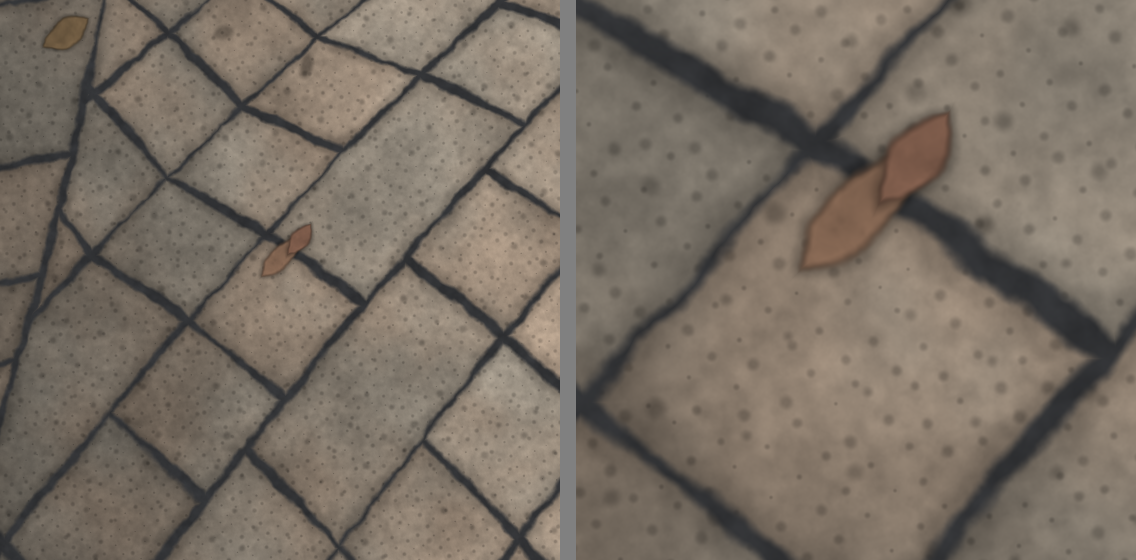
Left: the whole. Right: its middle third, enlarged.
A three.js fragment shader for this texture:

```glsl
varying vec2 vUv;

const vec3 JOINT = vec3(0.195, 0.2, 0.21);
const vec3 SHADED_STONE = vec3(0.425, 0.398, 0.37);
const vec3 LIT_STONE = vec3(0.615, 0.57, 0.525);
const vec3 MOSS_TINT = vec3(0.975, 0.99, 0.975);
const vec3 RUST_TINT = vec3(1.03, 0.985, 0.935);
const float CELL = 0.2;

float hash(vec2 p) {
  return fract(sin(dot(p, vec2(127.1, 311.7))) * 43758.5453);
}

float noise(vec2 p) {
  vec2 i = floor(p), f = fract(p);
  f = f * f * (3.0 - 2.0 * f);
  return mix(mix(hash(i), hash(i + vec2(1.0, 0.0)), f.x),
             mix(hash(i + vec2(0.0, 1.0)), hash(i + 1.0), f.x), f.y);
}

float fbm(vec2 p) {
  float sum = 0.0, amp = 0.5;
  for (int i = 0; i < 4; i++) {
    sum += amp * noise(p);
    p = mat2(1.6, 1.2, -1.2, 1.6) * p + 17.3;
    amp *= 0.5;
  }
  return sum;
}

float cross2(vec2 a, vec2 b) { return a.x * b.y - a.y * b.x; }

vec2 rotate(vec2 d, float angle) {
  float c = cos(angle), s = sin(angle);
  return vec2(c * d.x + s * d.y, c * d.y - s * d.x);
}

// Paving coordinates: x along a course, y across courses, by fixed-point inversion
vec2 pavingCoords(vec2 p) {
  vec2 along = vec2(0.139, 0.150), across = vec2(0.176, -0.112);
  vec2 g = vec2(0.0);
  for (int i = 0; i < 9; i++) {
    float q = max(g.y, -1.0);
    vec2 bend = vec2(0.004, 0.017) * g.x * g.y;
    bend.y -= 0.012 * q * q + 0.004 * g.x * g.x;
    vec2 d = p - vec2(0.475, 0.581) - bend;
    g = vec2(cross2(d, across), cross2(along, d)) / cross2(along, across);
  }
  g += vec2(3.0, 1.0);
  g.x += 0.28 * max(1.0 - g.x, 0.0) + 0.35 * min(g.y, 0.0);
  return g;
}

// Brick id in xy, distance to the nearest joint edge in z
vec3 coursedBricks(vec2 g, float bedWidth, float headWidth) {
  float row = floor(g.y);
  float x = g.x - 0.5 * step(1.5, row);
  float skipped = 1.0 + 3.0 * max(row, 0.0);
  float nearest = floor(x + 0.5), cell = floor(x);
  float head = abs(x - nearest);
  if (mod(nearest - skipped + 0.5, 5.0) < 1.0) head = 1.0 - head;
  if (mod(cell - skipped + 0.5, 5.0) < 1.0) cell -= 1.0;
  float bed = 0.5 - abs(fract(g.y) - 0.5);
  return vec3(cell, row, min(bed * CELL - bedWidth, head * CELL - headWidth));
}

// Border course, with bricks that lengthen towards the top
vec3 borderBricks(vec2 p, float halfWidth) {
  float y = max(p.y - 0.2 * p.x, 0.02);
  float k = 2.0 * log2(y / 0.35);
  float head = (0.5 - abs(fract(k) - 0.5)) * y * 0.3466;
  return vec3(floor(k), 40.0, head - halfWidth);
}

float borderSide(vec2 p) {
  return (p.x + 0.085 - 0.355 * p.y + 0.083 * p.y * p.y) * 0.96;
}

// Small round pits, one at random in each grid cell
float pits(vec2 p, float scale, float radius) {
  vec2 cell = floor(p * scale);
  vec2 center = 0.3 + 0.4 * vec2(hash(cell), hash(cell + 7.7));
  float r = radius * hash(cell + 3.1);
  return 1.0 - smoothstep(0.3 * r, r + 0.08, length(fract(p * scale) - center));
}

float stain(vec2 p, vec2 center, vec2 radii, float angle) {
  return 1.0 - smoothstep(0.5, 1.5, length(rotate(p - center, angle) / radii));
}

vec3 addLeaf(vec3 base, vec2 p, vec2 center, vec2 radii, float angle, vec3 tint) {
  vec2 d = rotate(p - center, angle);
  float x = d.x / radii.x;
  float edge = (abs(d.y) - radii.y * (1.0 - x * x)) * 0.8;
  base *= 1.0 - 0.3 * (1.0 - smoothstep(-0.003, 0.008, edge));
  vec3 leaf = tint * (0.8 + 0.4 * fbm(p * 45.0));
  leaf *= mix(0.68, 1.0, smoothstep(0.0, 0.005, -edge));
  return mix(base, leaf, 1.0 - smoothstep(-0.003, 0.002, edge));
}

vec3 stoneColor(vec2 p, vec2 id, float edge) {
  float light = smoothstep(-0.1, 0.95, p.x + 0.25 * (p.y - 0.5));
  vec3 color = mix(SHADED_STONE, LIT_STONE, light);
  color *= mix(MOSS_TINT, RUST_TINT, smoothstep(0.2, 0.75, fbm(p * 5.0 + id * 3.7)));
  color *= 0.96 + 0.08 * hash(id + 3.0);
  color *= 0.82 + 0.38 * fbm(p * 11.0 + id * 5.1);
  color *= 0.88 + 0.25 * fbm(p * 90.0);
  // Pits and grime along the edges
  color *= 1.0 - 0.18 * pits(rotate(p, 0.6), 46.0, 0.2);
  color *= 1.0 - 0.2 * pits(rotate(p, 1.1), 17.0, 0.1);
  return color * mix(0.83, 1.0, smoothstep(0.0, 0.022, edge));
}

void main() {
  vec2 p = vUv;
  vec2 wobble = vec2(fbm(p * 28.0), fbm(p * 28.0 + 41.0)) - 0.47;
  vec2 q = p + 0.014 * wobble;
  float wear = 0.007 * (noise(p * 13.0 + 5.0) - 0.5) + 0.004 * (fbm(p * 75.0) - 0.47);

  float side = borderSide(q);
  vec3 brick = coursedBricks(pavingCoords(q), 0.0043 + wear, 0.0062 + wear);
  if (side < 0.0) brick = borderBricks(q, 0.0045 + wear);
  float edge = min(brick.z, abs(side) - 0.0055 - wear);

  vec3 joint = JOINT * (0.8 + 0.4 * fbm(p * 60.0));
  vec3 color = mix(joint, stoneColor(p, brick.xy, edge), smoothstep(-0.0035, 0.0045, edge));

  // Dark stains and fallen leaves
  color *= 1.0 - 0.3 * stain(q, vec2(0.547, 0.88), vec2(0.02, 0.011), 1.3);
  color *= 1.0 - 0.25 * stain(q, vec2(0.4, 0.94), vec2(0.017, 0.012), 0.4);
  color = addLeaf(color, q, vec2(0.505, 0.544), vec2(0.056, 0.019), 0.75, vec3(0.53, 0.41, 0.33));
  color = addLeaf(color, q, vec2(0.536, 0.573), vec2(0.034, 0.018), 0.95, vec3(0.52, 0.38, 0.31));
  color = addLeaf(color, q, vec2(0.12, 0.941), vec2(0.048, 0.025), 0.6, vec3(0.44, 0.36, 0.26));
  gl_FragColor = vec4(color, 1.0);
}
```
